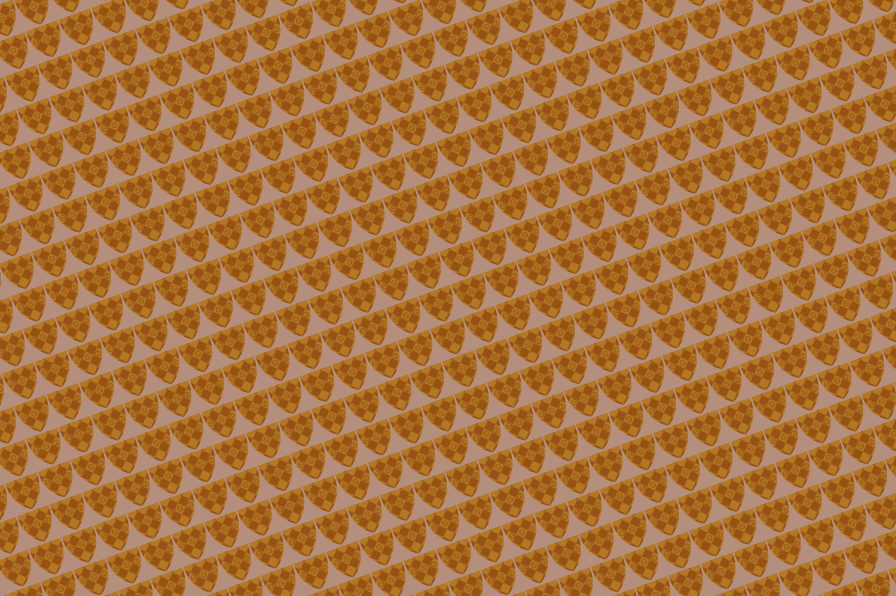
A WebGL 2 fragment shader for this pattern:

```glsl
#version 300 es
precision highp float;

uniform vec2 u_resolution;
out vec4 fragColor;

const vec3 GROUND = vec3(0.71, 0.56, 0.49);
const vec3 GOLD = vec3(0.70, 0.47, 0.14);
const vec3 BROWN = vec3(0.59, 0.32, 0.08);

const float PITCH = 0.0584;              // cell side, in canvas heights
const float TILT = radians(20.0);
const vec2 ANCHOR = vec2(0.5437, 0.5073); // top centre of one shield
const float LOZENGE = 0.35;              // lozenge diagonal, in cells
const float MARK_DEPTH = 0.39;           // depth of the row of marks

float cover(float dist, float pixel) {
    return 1.0 - smoothstep(-0.6 * pixel, 0.6 * pixel, dist);
}

vec2 rotate(vec2 p, float angle) {
    float c = cos(angle), s = sin(angle);
    return vec2(c * p.x + s * p.y, c * p.y - s * p.x);
}

// Flat top, short upright sides, then arcs meeting in a point
float shieldDistance(vec2 p, float halfWidth, float straight, float height) {
    float drop = height - straight;
    float radius = (halfWidth * halfWidth + drop * drop) / (2.0 * halfWidth);
    vec2 fromCentre = vec2(abs(p.x) + radius - halfWidth, max(p.y - straight, 0.0));
    return max(length(fromCentre) - radius, -p.y);
}

// Negative inside alternate lozenges
float lozengeDistance(vec2 p, float diagonal) {
    const float TAU = 6.28318;
    vec2 wave = cos(TAU * p / diagonal);
    return -(wave.x + wave.y) * diagonal / (TAU * 1.414);
}

float barDistance(vec2 p, float halfLength, float halfWidth) {
    p.x -= clamp(p.x, -halfLength, halfLength);
    return length(p) - halfWidth;
}

// Small ornament: a ring crossed by a bar
float ornamentDistance(vec2 p, float angle, float radius, float stroke) {
    float ring = abs(length(p) - radius) - stroke;
    float bar = barDistance(rotate(p, angle), radius, stroke);
    return min(ring, bar);
}

vec3 shieldColour(vec2 p, float pixel) {
    vec2 centred = p - vec2(0.0, MARK_DEPTH);
    vec3 colour = mix(BROWN, GOLD, cover(lozengeDistance(centred, LOZENGE), pixel));

    // Three ornaments across the middle row
    for (int i = -1; i <= 1; i++) {
        float side = float(i);
        vec2 q = centred - vec2(side * 0.31, 0.0);
        float dist = ornamentDistance(q, 0.8 + side * 0.9, 0.075, 0.013);
        colour = mix(colour, BROWN, 0.85 * cover(dist, pixel));
    }
    return colour;
}

void main() {
    vec2 uv = gl_FragCoord.xy / u_resolution.y;
    float pixel = 1.0 / (u_resolution.y * PITCH);

    // Tilted square grid, with depth measured down from the shield top
    vec2 grid = rotate(uv - ANCHOR, TILT) / PITCH;
    vec2 cell = vec2(fract(grid.x + 0.5) - 0.5, fract(0.02 - grid.y) - 0.02);

    float shield = cover(shieldDistance(cell, 0.475, 0.12, 0.95), pixel);
    vec3 colour = mix(GROUND, shieldColour(cell, pixel), shield);
    fragColor = vec4(colour, 1.0);
}
```
